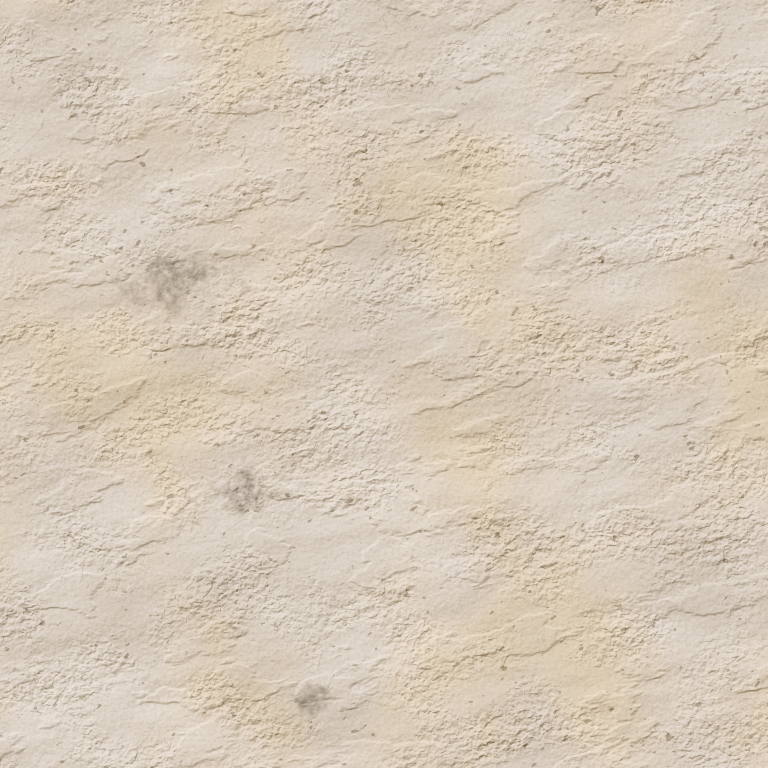
A WebGL 2 fragment shader for this texture:

```glsl
#version 300 es
precision highp float;
// Weathered cream plaster wall: raking light over chips, grains, pits and faint stains.

uniform vec2 u_resolution;
out vec4 fragColor;

float hash(vec2 cell) {
  vec3 v = fract(cell.xyx * vec3(0.1031, 0.1030, 0.0973));
  v += dot(v, v.yzx + 33.33);
  return fract((v.x + v.y) * v.z);
}

float cornerSlope(vec2 cell, vec2 offset) {
  float angle = 6.2832 * hash(cell);
  return dot(vec2(cos(angle), sin(angle)), offset);
}

float gradientNoise(vec2 p) {
  vec2 i = floor(p), f = p - i;
  vec2 w = f * f * f * (f * (f * 6.0 - 15.0) + 10.0);
  vec2 x = vec2(1, 0), y = vec2(0, 1);
  return mix(mix(cornerSlope(i, f), cornerSlope(i + x, f - x), w.x),
             mix(cornerSlope(i + y, f - y), cornerSlope(i + 1.0, f - 1.0), w.x), w.y);
}

float fbm(vec2 p, int octaves) {
  float sum = 0.0, amplitude = 1.0;
  for (int i = 0; i < octaves; i++) {
    sum += amplitude * gradientNoise(p);
    p = mat2(1.6, 1.2, -1.2, 1.6) * p + 17.3;
    amplitude *= 0.5;
  }
  return sum;
}

mat2 rotation(float angle) {
  float c = cos(angle), s = sin(angle);
  return mat2(c, s, -s, c);
}

// Trowelled swells, broken ledges, sharp chips and sandy grain
float wallHeight(vec2 p, float roughness) {
  vec2 q = rotation(-0.2) * p;
  float swell = fbm(q * vec2(5.0, 10.0) + 3.0, 3);
  float ledge = smoothstep(0.12, 0.3, fbm(q * vec2(8.0, 17.0) + 12.0, 5));
  float chips = smoothstep(0.0, 0.16, fbm(q * vec2(55.0, 72.0) + 40.0, 3));
  float grain = fbm(q * vec2(115.0, 130.0) + 90.0, 2);
  return 0.0045 * swell + 0.0016 * ledge + roughness * (0.0008 * chips + 0.0016 * grain);
}

// Ragged little holes, gathered in loose groups
float pitCover(vec2 p, float roughness) {
  vec2 q = rotation(-0.45) * p;
  float depth = fbm(q * vec2(58.0, 92.0) + 150.0, 3);
  float gathering = 0.12 * roughness + 0.16 * gradientNoise(p * 14.0 + 31.0);
  return smoothstep(0.56, 0.74, depth + gathering);
}

// A few sooty blotches, broken up by the grain
float stainCover(vec2 p) {
  float ragged = fbm(p * 30.0 + 7.0, 5), cover = 0.0;
  for (int i = 0; i < 3; i++) {
    float id = float(i);
    vec2 centre = fract(vec2(0.23, 0.63) + id * vec2(0.085, 0.73));
    float reach = length((p - centre) * vec2(0.8, 1.2)) / (0.045 - 0.011 * id);
    cover = max(cover, smoothstep(1.3, 0.2, reach + ragged * 1.2));
  }
  return cover;
}

void main() {
  vec2 p = gl_FragCoord.xy / u_resolution.y;
  float pixel = 1.0 / u_resolution.y;

  // Smooth and crumbly areas
  float crumble = fbm(p * vec2(8.0, 12.0) + 21.0, 5);
  float roughness = mix(0.22, 1.1, smoothstep(-0.25, 0.4, crumble));

  // Raking light from the upper left: soft highlights, deeper shadows
  vec2 toLight = vec2(-0.5, 0.86) * 0.0008;
  float slope = (wallHeight(p - toLight, roughness) - wallHeight(p + toLight, roughness)) / 0.0016;
  float light = 1.0 + (slope > 0.0 ? 0.065 * tanh(slope * 2.8) : 0.34 * slope);

  // Cloudy tone and powdery speckle
  light += 0.05 * fbm(p * vec2(5.0, 7.0) + 61.0, 6);
  light += 0.035 * gradientNoise(p * 230.0);

  // Hairline cracks, broken into short runs
  float crackLine = abs(gradientNoise(p * 5.0 + 0.35 * fbm(p * 18.0, 5)));
  float crackRun = smoothstep(0.1, 0.35, fbm(p * 11.0 + 75.0, 2));
  light -= 0.07 * crackRun * smoothstep(0.003 + 3.5 * pixel, 0.0, crackLine);

  light -= 0.19 * pitCover(p, roughness);
  float stain = stainCover(p);
  light -= 0.16 * stain * (0.8 + 1.2 * fbm(p * 85.0 + 33.0, 3));

  // Chalky plaster with cream bleeding through; shade turns brown
  float cream = smoothstep(-0.25, 0.55, fbm(p * vec2(4.0, 3.0) + 5.0, 6) + 0.15 * crumble);
  vec3 plaster = mix(vec3(0.850, 0.806, 0.756), vec3(0.860, 0.797, 0.703), cream);
  vec3 shadeTint = mix(vec3(1.0, 1.18, 1.5), vec3(1.05, 1.12, 1.28), stain);
  vec3 colour = plaster * pow(vec3(clamp(light, 0.4, 1.1)), shadeTint);
  fragColor = vec4(colour, 1.0);
}
```
